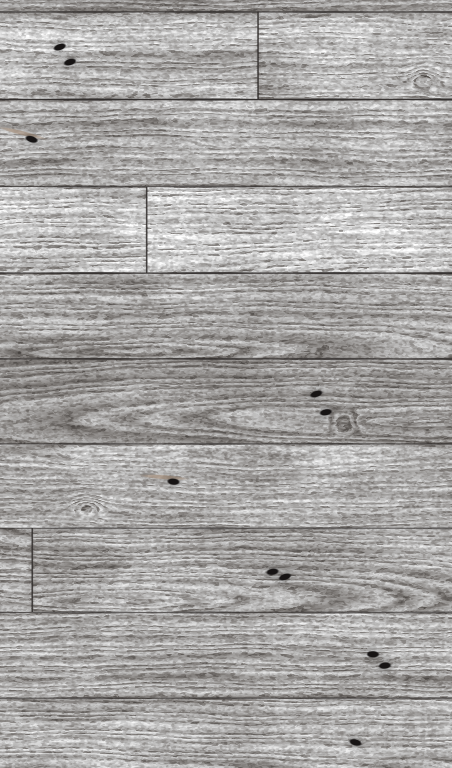
A WebGL 2 fragment shader for this texture:

```glsl
#version 300 es
precision highp float;
// Whitewashed reclaimed boards laid in horizontal rows with a few butt joints.
// Each board gets stretched growth rings, cellular flecks of worn paint,
// faint saw marks, knots and nail holes, all seeded by its row and side.
uniform vec2 u_resolution;
out vec4 fragColor;

const float PI = 3.14159;
const float PITCH = 0.1117;      // row height, canvas height = 1
const float TOP_SLIVER = 0.0156; // visible part of the first row
const float NONE = -1.0;

// Per-row character, top to bottom
const float JOINT[10] = float[](NONE, .336, NONE, .191, NONE, NONE, NONE, .042, NONE, NONE);
const float PAINT[10] = float[](.66, .75, .71, .81, .69, .645, .70, .71, .72, .70);
const float WEAR[10] = float[](.05, -.05, .02, -.06, .04, .08, -.12, .0, -.02, .04);
const float KNOT[10] = float[](NONE, .552, NONE, NONE, NONE, .448, .113, NONE, NONE, NONE);
const float NAIL[10] = float[](NONE, .081, .052, NONE, NONE, .415, .234, .360, .493, .473);
const int NAIL_COUNT[10] = int[](0, 2, 1, 0, 0, 2, 1, 2, 2, 1);

const vec3 HOLE = vec3(.09, .08, .08);
const vec3 GAP = vec3(.19, .175, .17);
const vec3 BARE_CHIP = vec3(.66, .58, .51);
const float BARE_WOOD = .35;

vec2 hash2(vec2 p) {
  vec3 a = fract(p.xyx * vec3(.1031, .1030, .0973));
  a += dot(a, a.yzx + 33.33);
  return fract((a.xx + a.yz) * a.zy);
}

// Smooth cellular noise: random cell values blended by distance to each seed
float cells(vec2 p) {
  vec2 base = floor(p);
  float sum = 0.0, total = 1e-4;
  for (int j = -1; j <= 1; j++)
    for (int i = -1; i <= 1; i++) {
      vec2 id = base + vec2(i, j);
      vec2 d = id + hash2(id) - p;
      float w = exp(-6.0 * dot(d, d));
      sum += w * hash2(id + 71.7).x;
      total += w;
    }
  return sum / total;
}

float layeredSines(vec2 q, float seed) {
  return .0025 * sin(q.x * 9.0 + seed) + .0012 * sin(q.x * 23.0 + q.y * 60.0 + seed * 2.3)
       + .0006 * sin(q.x * 61.0 - q.y * 90.0 + seed * 4.1);
}

// Growth-ring phase: long ellipses around a hidden pith, bent near the knot
float ringPhase(vec2 q, float seed, float knotGlow) {
  vec2 r = hash2(vec2(seed, 3.7)), s = hash2(vec2(seed, 9.1));
  vec2 pith = vec2(r.x * .6, PITCH * (r.y * 2.0 - .5));
  vec2 d = (q - pith) * vec2(mix(.03, .09, s.x), 1.0);
  float radius = length(d + vec2(0.0, layeredSines(q, seed)));
  return radius * mix(100.0, 135.0, s.y) + .3 * sin(radius * 260.0 + seed) + 2.5 * knotGlow;
}

// Brightness of the painted, worn board surface
float boardTone(vec2 q, float seed, float paint, float wear, float knotDist, float edgeDist) {
  float knotGlow = exp(-knotDist * knotDist / .0003);
  float phase = ringPhase(q, seed, knotGlow) * 2.0 * PI;
  float ring = pow(.5 + .5 * sin(phase), 1.5);
  vec2 g = q + vec2(0.0, layeredSines(q, seed));
  vec2 shift = vec2(seed * 17.3, seed * 5.9);
  float fleck = cells(g * vec2(135.0, 390.0) + shift);
  float grit = cells(q * vec2(300.0, 480.0) + shift + 160.0);
  float streak = cells(g * vec2(16.0, 300.0) + shift + 40.0);
  float blotch = cells(g * vec2(9.0, 26.0) + shift + 80.0);
  float saw = cells(q * vec2(170.0, 14.0) + shift + 120.0);
  float edge = 1.0 - smoothstep(0.0, .008, edgeDist);
  float worn = ring * .42 + fleck * .55 + blotch * .24 + grit * .3 + (streak - .5) * .22
             + wear + .1 * edge + .15 * knotGlow;
  float tone = paint + (streak - .5) * .18 + (fleck - .5) * .2 + (grit - .5) * .2
             - (blotch - .5) * .08 + (saw - .5) * .04 + .06 * cos(phase);
  float bare = BARE_WOOD + (grit - .5) * .25 + (streak - .5) * .15;
  tone = mix(tone, bare, .82 * smoothstep(.77, 1.13, worn));
  return tone - .2 * exp(-knotDist * knotDist / .00006) * fleck;
}

// Neutral light paint sliding to slightly warm dark wood
vec3 tint(float tone) {
  return vec3(tone) + vec3(.016, .0, -.012) * (1.0 - smoothstep(.4, .85, tone));
}

float cover(float dist, float halfWidth, float px) {
  return 1.0 - smoothstep(halfWidth - px, halfWidth + px, dist);
}

float ellipseDist(vec2 d, vec2 radii) {
  return (length(d / radii) - 1.0) * min(radii.x, radii.y);
}

vec3 addNails(vec3 color, vec2 q, int row, float px) {
  for (int i = 0; i < NAIL_COUNT[row]; i++) {
    vec2 jitter = hash2(vec2(row, i) * 7.3 + 2.0) - .5;
    vec2 centre = vec2(NAIL[row] + (float(i) - .5) * .014, PITCH * (.45 + float(i) * .2));
    vec2 d = q - centre - jitter * vec2(.008, .02);
    d.y += d.x * jitter.x * .5;
    float chip = cover(ellipseDist(d + vec2(.012, .005), vec2(.026, .0026)), 0.0, px);
    if (NAIL_COUNT[row] == 1 && row < 8) color = mix(color, BARE_CHIP, .75 * chip);
    color *= 1.0 - .2 * exp(-dot(d, d) / .00008);
    color = mix(color, HOLE, cover(ellipseDist(d, vec2(.0075, .004)), 0.0, px));
  }
  return color;
}

void main() {
  vec2 p = gl_FragCoord.xy / u_resolution.y;
  float px = .75 / u_resolution.y;
  float down = (1.0 - p.y - TOP_SLIVER) / PITCH + 1.0;
  down -= .045 * sin(PI * clamp((down - 1.0) / 7.0, 0.0, 1.0)); // uneven row heights
  int row = clamp(int(floor(down)), 0, 9);
  vec2 q = vec2(p.x, fract(down) * PITCH);
  float seed = float(row) * 2.0 + step(JOINT[row], q.x) + 1.0;

  float seamDist = min(q.y, PITCH - q.y);
  float jointDist = abs(q.x - JOINT[row]);
  float knotDist = length((q - vec2(KNOT[row], PITCH * .75)) * vec2(1.0, 1.2));
  float tone = boardTone(q, seed, PAINT[row], WEAR[row], knotDist, min(seamDist, jointDist));
  vec3 color = addNails(tint(tone), q, row, px);

  // Gaps between rows and at butt joints
  float seamDepth = mix(.6, 1.0, hash2(vec2(floor(down + .5), 5.0)).x);
  color = mix(color, GAP, seamDepth * cover(seamDist + .0003 * sin(q.x * 40.0), .0011, px));
  color = mix(color, GAP, .9 * cover(jointDist, .001, px));
  fragColor = vec4(clamp(color, 0.0, 1.0), 1.0);
}
```
